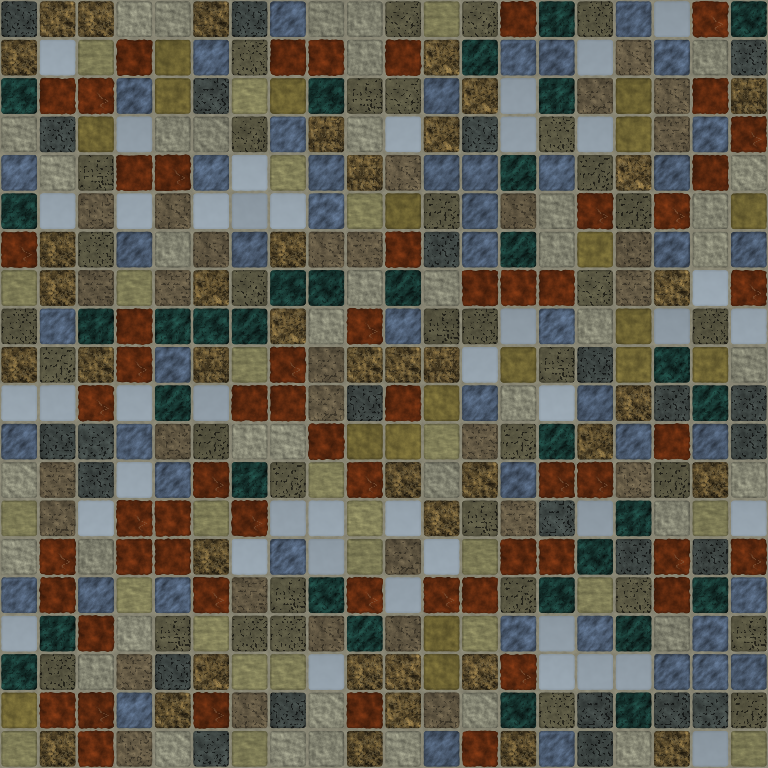
This texture is drawn by a Shadertoy shader. Its source:

```glsl
const int KINDS = 11;

// Kinds: glass, rust, cream, brown, taupe, moss, blue, straw, olive, teal, slate
const vec3 BASE[KINDS] = vec3[KINDS](
    vec3(0.57, 0.62, 0.66), vec3(0.36, 0.16, 0.06), vec3(0.51, 0.51, 0.44),
    vec3(0.35, 0.29, 0.17), vec3(0.38, 0.34, 0.26), vec3(0.34, 0.33, 0.25),
    vec3(0.29, 0.35, 0.43), vec3(0.50, 0.49, 0.34), vec3(0.43, 0.39, 0.20),
    vec3(0.09, 0.21, 0.19), vec3(0.24, 0.27, 0.26));

// Strength of clouds, relief and pits
const vec3 FINISH[KINDS] = vec3[KINDS](
    vec3(0.02, 0.0, 0.0), vec3(0.45, 0.2, 0.0), vec3(0.12, 0.5, 0.0),
    vec3(0.7, 1.0, 0.4), vec3(0.25, 0.4, 0.35), vec3(0.2, 0.2, 0.6),
    vec3(0.5, 0.1, 0.0), vec3(0.2, 0.2, 0.0), vec3(0.25, 0.2, 0.0),
    vec3(0.8, 0.2, 0.3), vec3(0.35, 0.2, 0.6));

const float SHARE[KINDS] = float[KINDS](
    0.10, 0.15, 0.10, 0.12, 0.09, 0.09, 0.10, 0.07, 0.06, 0.06, 0.06);

vec2 hash2(vec2 p) {
    vec3 q = fract(p.xyx * vec3(0.1031, 0.1030, 0.0973));
    q += dot(q, q.yzx + 33.33);
    return fract((q.xx + q.yz) * q.zy);
}

float corner(vec2 cell, vec2 offset) {
    float angle = 6.2832 * hash2(cell).x;
    return dot(vec2(cos(angle), sin(angle)), offset);
}

float gradientNoise(vec2 p) {
    vec2 i = floor(p), f = fract(p), e = vec2(1.0, 0.0);
    vec2 u = f * f * f * (f * (f * 6.0 - 15.0) + 10.0);
    return mix(mix(corner(i, f), corner(i + e, f - e), u.x),
               mix(corner(i + e.yx, f - e.yx), corner(i + 1.0, f - 1.0), u.x), u.y);
}

float fbm(vec2 p) {
    float sum = 0.0, gain = 1.0;
    for (int i = 0; i < 4; i++) {
        sum += gain * gradientNoise(p);
        p = mat2(1.6, 1.2, -1.2, 1.6) * p + 7.3;
        gain *= 0.5;
    }
    return sum;
}

vec3 tileColor(int kind, vec2 p, vec2 seed) {
    vec3 finish = FINISH[kind];
    vec2 q = p + seed;

    // Veined stones are stretched along a diagonal, straw along the horizontal
    vec2 grain = q * 4.0;
    if (kind == 6 || kind == 9) grain = vec2(q.x + q.y, (q.y - q.x) * 2.0) * 2.2;
    if (kind == 7) grain = q * vec2(3.0, 9.0);
    vec3 color = BASE[kind] * (1.0 + finish.x * fbm(grain));

    // Raised, lit texture
    float slope = fbm(q * 6.0 + 0.15) - fbm(q * 6.0 - 0.15);
    color *= 1.0 + 0.55 * finish.y * slope;

    // Pale ridges on the weathered brown stone
    if (kind == 3) {
        float ridge = 1.0 - smoothstep(0.02, 0.12, abs(fbm(q * 4.5 + 3.0)));
        color = mix(color, vec3(0.50, 0.45, 0.32), 0.4 * ridge);
    }

    // Small pits, denser towards the lower right
    float pits = gradientNoise(q * 15.0) + 0.25 * gradientNoise(q * 5.0);
    float density = 0.12 * (p.x - p.y);
    color *= 1.0 - finish.z * smoothstep(0.22, 0.36, pits + density);

    // Thin mineral crack on half of the rust tiles
    if (kind == 1 && fract(seed.x * 0.5) < 0.25) {
        float line = abs(p.x - 0.12 + 0.35 * p.y + 0.25 * fbm(vec2(p.y * 5.0, seed.y)));
        float crack = (1.0 - smoothstep(0.008, 0.03, line)) * smoothstep(0.25, 0.1, abs(p.y + 0.12));
        color = mix(color, vec3(0.50, 0.36, 0.25), 0.6 * crack);
    }
    return color;
}

void mainImage(out vec4 fragColor, in vec2 fragCoord) {
    vec2 grid = fragCoord / iResolution.y * 20.0;
    vec2 cell = floor(grid), p = fract(grid) - 0.5;
    float pixel = 20.0 / iResolution.y;

    // Weighted choice of the kind of tile
    float pick = hash2(cell + 17.0).x;
    int kind = 0;
    for (; kind < KINDS - 1 && pick > SHARE[kind]; kind++) pick -= SHARE[kind];

    // Each kind comes in a few recurring cuts
    vec2 variation = hash2(cell + 71.0);
    vec2 seed = vec2(floor(variation.x * 4.0), float(kind)) * 13.0 + 5.0;

    // Rounded tile, with chipped edges on the rust kind
    float chip = (kind == 1 ? 0.035 : 0.01) * gradientNoise(grid * 9.0);
    vec2 d = abs(p) - 0.385;
    float edge = length(max(d, 0.0)) + min(max(d.x, d.y), 0.0) - 0.08 + chip;

    // Glaze, shaded rim and slight tone change between tiles
    vec3 tile = tileColor(kind, p, seed) * (0.95 + 0.1 * variation.y);
    tile *= 1.0 - 0.05 * p.y;
    tile *= 1.0 - (kind == 0 ? 0.06 : 0.2) * smoothstep(-0.07, 0.0, edge);

    vec3 grout = vec3(0.53, 0.52, 0.45) * (1.0 + 0.12 * fbm(grid * 5.0));
    float coverage = smoothstep(-0.5 * pixel, 0.5 * pixel, edge);
    fragColor = vec4(mix(tile, grout, coverage), 1.0);
}
```
